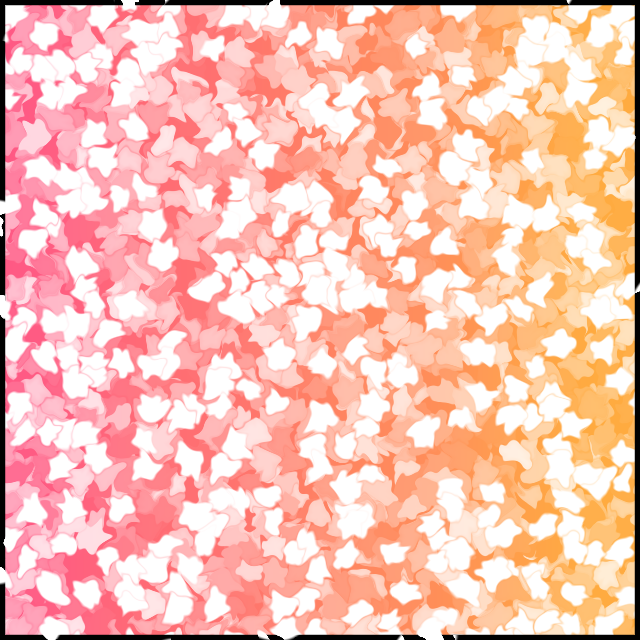
Write a WebGL 2 fragment shader that draws this background.

```glsl
#version 300 es
precision highp float;

uniform vec2 u_resolution;
out vec4 outColor;

const vec3 PINK = vec3(1.0, 0.35, 0.52);
const vec3 CORAL = vec3(1.0, 0.43, 0.45);
const vec3 ORANGE = vec3(1.0, 0.54, 0.36);
const vec3 AMBER = vec3(1.0, 0.67, 0.25);
const vec3 FRAME = vec3(0.005);
const float FRAME_WIDTH = 0.0083;
const float CELLS = 25.0;        // blots across the canvas
const int TINT_LAYERS = 4;       // translucent layers below the white one
const float TINT_CHANCE = 0.6;
const float WHITE_CHANCE = 0.42;
const float BLOT_RADIUS = 0.52;  // in cells
const float LOBE_DEPTH = 0.13;
const float WARP_STRENGTH = 0.28;
const float RIM_STRENGTH = 0.42;

vec4 hash4(vec3 p) {
    vec4 q = fract(p.xyzx * vec4(0.1031, 0.1030, 0.0973, 0.1099));
    q += dot(q, q.wzxy + 33.33);
    return fract((q.xxyz + q.yzzw) * q.zywx);
}

// Layered sines, turned at every octave, give the blots ragged curls.
vec2 warp(vec2 p) {
    mat2 turn = mat2(0.8, 0.6, -0.6, 0.8);
    float freq = 62.0;
    vec2 q = p;
    for (int i = 0; i < 5; i++) {
        vec2 phase = vec2(1.7, 4.1) * float(i) + 1.5 * sin(p.yx * 23.0 + float(i));
        q += WARP_STRENGTH / freq * sin(freq * q.yx + phase);
        q = turn * q;
        p = turn * p;
        freq *= 1.5;
    }
    return q;
}

// Paints one layer of lobed blots over the given whiteness.
float paintLayer(vec2 p, float tone, int layer) {
    bool white = layer == TINT_LAYERS;
    float chance = white ? WHITE_CHANCE : TINT_CHANCE;
    float softness = white ? 0.07 : 0.035;
    vec2 g = p * CELLS + vec2(7.37, 3.71) * float(layer) + 60.0;
    vec2 cell = floor(g);
    for (int y = -1; y <= 1; y++) {
        for (int x = -1; x <= 1; x++) {
            vec2 id = cell + vec2(x, y);
            vec4 rnd = hash4(vec3(id, float(layer) * 17.0 + 5.0));
            vec4 look = hash4(vec3(id, float(layer) * 13.0 + 71.0));
            if (rnd.z > chance) continue;
            vec2 d = g - id - mix(vec2(0.12), vec2(0.88), rnd.xy);
            float angle = atan(d.y, d.x);
            float lobes = sin(5.0 * angle + 6.28 * rnd.w)
                        + 0.5 * sin(3.0 * angle + 6.28 * look.x);
            float radius = BLOT_RADIUS * mix(0.75, 1.15, look.y);
            float edge = length(d) - radius * (1.0 + LOBE_DEPTH * lobes);
            float cover = 1.0 - smoothstep(-softness, softness, edge);
            float rim = exp(-pow((edge - 0.04) / 0.05, 2.0));
            float fill = white ? 1.0 : 0.84 * look.z;
            // Tinted blots fade a little from the heart to the rim
            if (!white) fill *= 1.0 - 0.12 * smoothstep(-0.3, 0.0, edge) * look.w;
            tone *= 1.0 - RIM_STRENGTH * rim * look.w;
            tone = mix(tone, fill, cover);
        }
    }
    return tone;
}

vec3 baseGradient(float x) {
    vec3 c = mix(PINK, CORAL, smoothstep(0.0, 0.3, x));
    c = mix(c, ORANGE, smoothstep(0.25, 0.65, x));
    return mix(c, AMBER, smoothstep(0.6, 0.95, x));
}

void main() {
    vec2 uv = gl_FragCoord.xy / u_resolution;
    float pixel = 1.0 / min(u_resolution.x, u_resolution.y);
    vec2 p = warp(uv);

    float tone = 0.0;
    for (int i = 0; i <= TINT_LAYERS; i++) tone = paintLayer(p, tone, i);
    vec3 color = mix(baseGradient(uv.x), vec3(1.0), tone);

    // Dark frame with a few white blots spilling across it
    vec2 margin = min(uv, 1.0 - uv);
    float inside = smoothstep(-0.5 * pixel, 0.5 * pixel, min(margin.x, margin.y) - FRAME_WIDTH);
    float patches = sin(uv.x * 31.0 + uv.y * 13.0) + sin(uv.y * 47.0 - uv.x * 19.0 + 2.0);
    float spill = smoothstep(0.88, 0.97, tone) * smoothstep(0.6, 0.9, patches);
    vec3 border = mix(FRAME, vec3(1.0), spill);

    outColor = vec4(mix(border, color, inside), 1.0);
}
```
